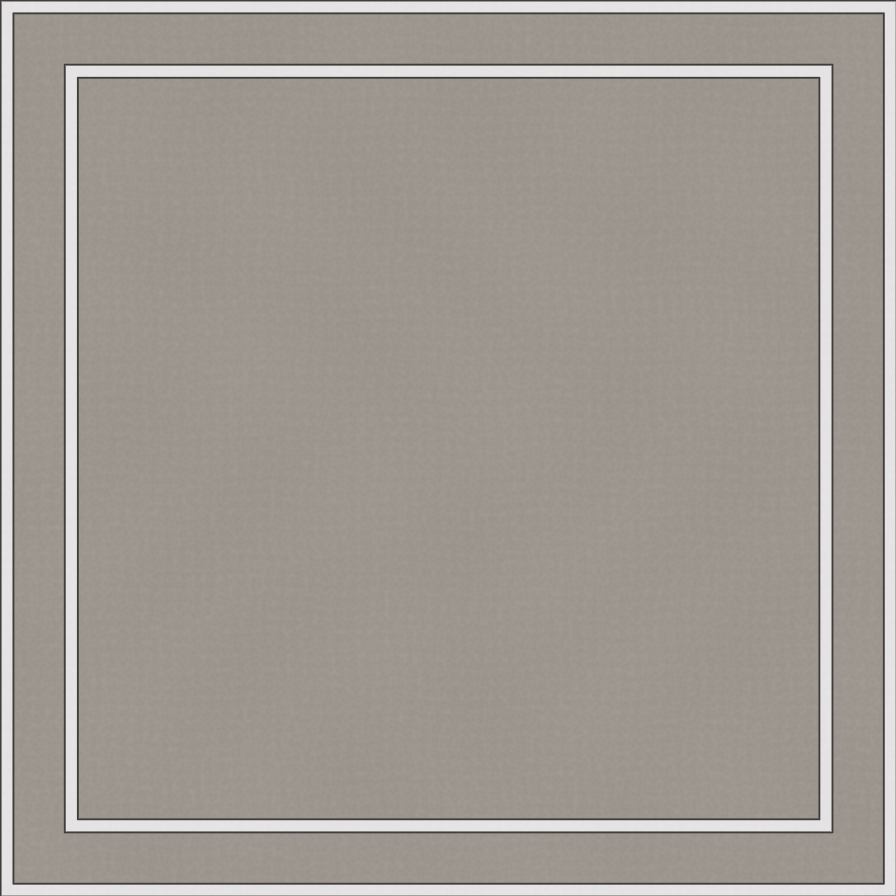
A Shadertoy shader for this background:

```glsl
// Taupe woven cloth panel with two pale square borders outlined in dark thread.

const vec3 CLOTH = vec3(0.617, 0.588, 0.562);
const vec3 BORDER = vec3(0.897, 0.890, 0.893);
const vec3 OUTLINE = vec3(0.25, 0.24, 0.235);
const vec2 FRAME_CENTER = vec2(0.5007, 0.4994);
const float OUTLINE_HALF_WIDTH = 0.00105;

vec2 hash2(vec2 p) {
    vec3 q = fract(p.xyx * vec3(0.1031, 0.1030, 0.0973));
    q += dot(q, q.yzx + 33.33);
    return fract((q.xx + q.yz) * q.zy);
}

// Distance to the nearest scattered cell point.
float cellular(vec2 p) {
    vec2 cell = floor(p);
    vec2 local = fract(p);
    float nearest = 2.0;
    for (int y = -1; y <= 1; y++) {
        for (int x = -1; x <= 1; x++) {
            vec2 offset = vec2(x, y);
            vec2 delta = offset + hash2(cell + offset) - local;
            nearest = min(nearest, dot(delta, delta));
        }
    }
    return sqrt(nearest);
}

// Signed distance to a centered square, negative inside.
float squareDistance(vec2 p, float halfSize) {
    vec2 d = abs(p) - halfSize;
    return length(max(d, 0.0)) + min(max(d.x, d.y), 0.0);
}

float coverage(float distanceToEdge, float pixel) {
    return clamp(0.5 - distanceToEdge / pixel, 0.0, 1.0);
}

// Faint threads and broad tonal drift from layered sines.
float weave(vec2 uv) {
    float threads = sin(uv.x * 395.0 + sin(uv.y * 47.0))
                  + sin(uv.y * 430.0 + sin(uv.x * 39.0));
    float drift = sin(uv.x * 23.0 + 2.0 * sin(uv.y * 9.0))
                * sin(uv.y * 19.0 + sin(uv.x * 13.0));
    return 0.0025 * threads + 0.004 * drift;
}

// Pale band between two squares, with a dark line along each edge.
vec3 drawBorder(vec3 color, vec2 p, float outerHalf, float innerHalf,
                float grain, float pixel) {
    float outer = squareDistance(p, outerHalf);
    float inner = squareDistance(p, innerHalf);
    float band = coverage(max(outer, -inner), pixel);
    float edge = min(abs(outer), abs(inner)) - OUTLINE_HALF_WIDTH;
    color = mix(color, BORDER + 0.5 * grain, band);
    return mix(color, OUTLINE, coverage(edge, pixel));
}

void mainImage(out vec4 fragColor, in vec2 fragCoord) {
    vec2 uv = fragCoord / iResolution.xy;
    vec2 p = uv - FRAME_CENTER;
    float pixel = 1.0 / min(iResolution.x, iResolution.y);

    // Cloth texture
    float fleck = cellular(uv * 190.0) - 0.5;
    float grain = weave(uv) + 0.025 * fleck;
    vec3 color = CLOTH + grain;

    // Outer and inner borders
    color = drawBorder(color, p, 0.5, 0.4857, grain, pixel);
    color = drawBorder(color, p, 0.4284, 0.4138, grain, pixel);

    fragColor = vec4(color, 1.0);
}
```
